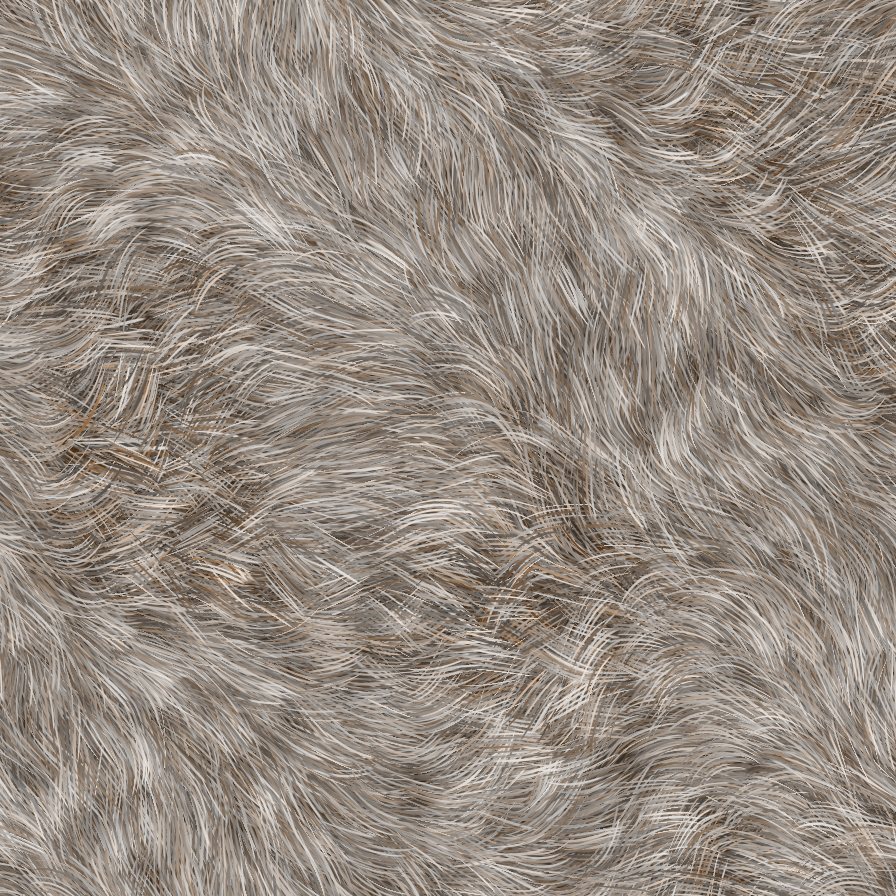
A Shadertoy shader for this texture:

```glsl
// Shaggy grey-brown animal fur: layered tufts of fine hairs combed along a wavy flow, with tangled patches.

vec4 hash4(vec3 p) {
    vec4 q = fract(p.xyzx * vec4(0.1031, 0.1030, 0.0973, 0.1099));
    q += dot(q, q.wzxy + 33.33);
    return fract((q.xxyz + q.yzzw) * q.zywx);
}

float gradientNoise(vec2 p) {
    vec2 i = floor(p), f = p - i;
    vec2 u = f * f * (3.0 - 2.0 * f);
    vec2 o = vec2(0.0, 1.0);
    float a = dot(hash4(vec3(i, 3.7)).xy * 2.0 - 1.0, f);
    float b = dot(hash4(vec3(i + o.yx, 3.7)).xy * 2.0 - 1.0, f - o.yx);
    float c = dot(hash4(vec3(i + o.xy, 3.7)).xy * 2.0 - 1.0, f - o.xy);
    float d = dot(hash4(vec3(i + o.yy, 3.7)).xy * 2.0 - 1.0, f - o.yy);
    return mix(mix(a, b, u.x), mix(c, d, u.x), u.y);
}

// Brightness to fur colour; warmth moves it from silver towards rust
vec3 furColor(float light, float warmth) {
    return light + warmth * vec3(0.038, -0.004, -0.042);
}

void mainImage(out vec4 fragColor, in vec2 fragCoord) {
    vec2 p = fragCoord / iResolution.y;
    float pixel = 1.0 / iResolution.y;

    // Combing direction and the places where the coat is ruffled
    float wave = sin(6.2832 * (p.x + p.y) - 0.3);
    float angle = -0.45 - 0.75 * wave + 1.1 * gradientNoise(p * 3.5 + 5.0);
    vec2 along = vec2(cos(angle), sin(angle));
    vec2 across = vec2(-along.y, along.x);
    float tangle = smoothstep(0.0, 0.55, gradientNoise(p * 4.0 + 11.0) - 0.28 * wave + 0.05);

    // Soft clumps of light and shade
    float shade = 0.13 * gradientNoise(p * 6.0 + 40.0) + 0.16 * gradientNoise(p * 18.0 + 60.0)
                - 0.05 * tangle;
    vec3 color = furColor(0.32 + shade, 1.0);

    // Tufts, from the deep undercoat to the pale top
    const float LAYERS = 9.0;
    const float CELL = 0.05;
    for (float layer = 0.0; layer < LAYERS; layer++) {
        float height = layer / (LAYERS - 1.0);
        vec2 grid = p / CELL + layer * vec2(0.37, 0.61);
        vec2 home = floor(grid);
        for (int n = 0; n < 9; n++) {
            vec2 cell = home + vec2(n % 3 - 1, n / 3 - 1);
            vec4 tuft = hash4(vec3(cell, layer * 7.13 + 1.0));
            vec2 d = (grid - cell - tuft.xy) * CELL;
            vec2 q = vec2(dot(d, along), dot(d, across));

            // Each tuft leans, bends and fans out in its own way
            float lean = (tuft.z - 0.5) * mix(0.9, 2.8, tangle);
            float slant = inversesqrt(1.0 + lean * lean);
            float s = q.x / (0.046 * slant);
            float y = (q.y - lean * q.x - (tuft.w - 0.5) * 7.0 * q.x * q.x) * slant;
            y *= 1.0 + (fract(tuft.w * 13.7) - 0.5) * 0.9 * s;
            if (abs(s) > 1.0 || abs(y) > 0.018) continue;

            // One hair per row of the tuft, with its own length, tilt and width
            float row = floor(y / 0.005);
            vec4 hair = hash4(vec3(row, tuft.x * 97.0, tuft.y * 89.0));
            float t = (s - (hair.z - 0.5) * 0.5) / 0.75;
            float middle = 0.5 + (hair.x - 0.5) * 0.25 + (hair.y - 0.5) * 0.35 * s;
            float dist = abs(y - (row + middle) * 0.005);
            float width = mix(0.0009, 0.0016, hair.w * hair.w) * (1.0 - 0.6 * t * t);
            float cover = clamp((width - dist) / pixel + 0.5, 0.0, 1.0);
            cover *= 0.92 * (1.0 - smoothstep(0.75, 1.0, abs(t)));

            // Paler tips, darker roots, a few rusty hairs
            float tone = fract(hair.z * 31.7 + hair.x * 17.3);
            float light = mix(0.36 - 0.06 * tangle, 0.65, height) + shade + 0.05 * t
                        + (tone - 0.5) * mix(0.42, 0.6, tangle);
            float warmth = 0.35 + 1.5 * hair.y * hair.y + 1.8 * tangle * step(0.88, hair.x);
            warmth *= 1.35 - 0.7 * smoothstep(0.4, 0.85, light);
            color = mix(color, furColor(clamp(light, 0.16, 0.9), warmth), cover);
        }
    }
    fragColor = vec4(color, 1.0);
}
```
